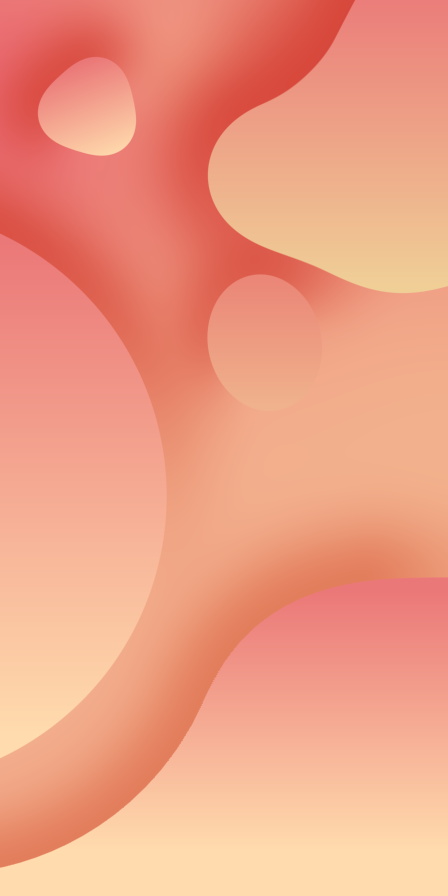
A Shadertoy shader for this background:

```glsl
// Soft coral paper-cut shapes with graded fills and warm shadows along their rims.
#define SHADOW_WIDTH 0.13
#define FILLET 0.168
#define HILL_STEPS 40
#define ROSE vec3(0.92, 0.47, 0.47)
#define CREAM vec3(1.00, 0.86, 0.68)
#define SAND vec3(0.94, 0.81, 0.59)
#define PEACH vec3(0.953, 0.685, 0.555)
#define RED_SHADE vec3(0.84, 0.27, 0.22)
#define ORANGE_SHADE vec3(0.88, 0.46, 0.33)

float smoothUnion(float a, float b) {
    float h = max(FILLET - abs(a - b), 0.0) / FILLET;
    return min(a, b) - 0.25 * FILLET * h * h;
}

float segmentDistance(vec2 p, vec2 a, vec2 b) {
    vec2 ab = b - a;
    return length(p - a - ab * clamp(dot(p - a, ab) / dot(ab, ab), 0.0, 1.0));
}

// Hill outline: a hollow arc on the left flowing into a rounded crest
float hillHeight(float x) {
    if (x < 0.456) {
        float dx = x + 0.138;
        return 0.695 - sqrt(0.4186 - dx * dx);
    }
    float u = max(1.0 - x, 0.0);
    return 0.711 - 1.31 * u * u * u - 27.0 * pow(u, 10.0);
}

float hillDistance(vec2 p) {
    float d = 10.0;
    vec2 a = vec2(-0.2, hillHeight(-0.2));
    for (int i = 1; i <= HILL_STEPS; i++) {
        float x = -0.2 + 1.4 * float(i) / float(HILL_STEPS);
        vec2 b = vec2(x, hillHeight(x));
        d = min(d, segmentDistance(p, a, b));
        a = b;
    }
    return p.y < hillHeight(p.x) ? -d : d;
}

// Lobed cloud in the upper right corner
float cloudDistance(vec2 p) {
    float lobe = length(p - vec2(0.612, 1.609)) - 0.148;
    float body = length(p - vec2(0.898, 1.609)) - 0.263;
    float shoulder = length(p - vec2(1.138, 1.8385)) - 0.38;
    return smoothUnion(smoothUnion(lobe, shoulder), body);
}

float pebbleDistance(vec2 q) {
    float angle = atan(q.y, q.x);
    return length(q) - 0.108 - 0.009 * cos(3.0 * angle - 3.8);
}

float eggDistance(vec2 q) {
    q /= vec2(0.1276, 0.152);
    return 0.138 * (length(q) - 1.0 + 0.04 * sin(2.0 * atan(q.y, q.x)));
}

float rimShadow(float d, float width) {
    d = max(d, 0.0) / width;
    return exp(-d * d);
}

// Stronger shade on the upper left of a small shape
float upperLeft(vec2 q) {
    return smoothstep(-0.7, 1.0, dot(q / max(length(q), 1e-4), vec2(-0.7, 0.7)));
}

float softGlow(vec2 p, vec2 center, float radius) {
    vec2 q = (p - center) / radius;
    return exp(-dot(q, q));
}

void paint(inout vec3 color, vec3 low, vec3 high, float t, float d, float pixel) {
    vec3 fill = mix(low, high, clamp(t, 0.0, 1.0));
    color = mix(color, fill, 1.0 - smoothstep(-pixel, pixel, d));
}

void mainImage(out vec4 fragColor, in vec2 fragCoord) {
    vec2 p = fragCoord / iResolution.xy * vec2(1.0, 2.0);
    float pixel = 0.8 / iResolution.x;
    vec2 pebbleP = p - vec2(0.2005, 1.758);
    vec2 eggP = p - vec2(0.591, 1.235);

    float disc = length(p - vec2(-0.275, 0.893)) - 0.647;
    float hill = hillDistance(p);
    float cloud = cloudDistance(p);
    float pebble = pebbleDistance(pebbleP);
    float egg = eggDistance(eggP);

    // Backdrop
    vec3 color = mix(PEACH, vec3(0.93, 0.55, 0.49), smoothstep(0.9, 1.65, p.y));
    color = mix(color, vec3(0.95, 0.70, 0.55), 0.7 * softGlow(p, vec2(1.0, 1.0), 0.4));
    color = mix(color, vec3(0.92, 0.41, 0.45), 0.95 * softGlow(p, vec2(-0.05, 1.78), 0.34));
    color = mix(color, vec3(0.96, 0.66, 0.56), 0.8 * softGlow(p, vec2(0.40, 1.87), 0.16));

    // Rim shadows, merged so overlaps stay soft
    float cloudFade = 1.0 - smoothstep(0.5, 0.95, p.x - 0.8 * (p.y - 1.35));
    float light = 1.0 - 0.85 * smoothstep(0.5, 1.6, p.y) * rimShadow(disc, 0.115);
    light *= 1.0 - 0.85 * (1.0 - 0.6 * smoothstep(0.8, 1.05, p.x)) * rimShadow(hill, SHADOW_WIDTH);
    light *= 1.0 - mix(0.55, 0.95, smoothstep(1.4, 1.85, p.y)) * cloudFade
        * rimShadow(cloud, SHADOW_WIDTH + 0.04 * smoothstep(1.6, 2.0, p.y));
    light *= 1.0 - 0.65 * upperLeft(eggP) * rimShadow(egg, 0.10);
    light *= 1.0 - 0.8 * upperLeft(pebbleP) * rimShadow(pebble, 0.10);
    vec3 shade = mix(ORANGE_SHADE, RED_SHADE, smoothstep(0.65, 1.6, p.y));
    color = mix(shade, color, light);

    // Graded shapes
    paint(color, CREAM, ROSE, (p.y - 0.36) / 1.1, disc, pixel);
    paint(color, CREAM, ROSE, (p.y - 0.10) / 0.58, hill, pixel);
    paint(color, SAND, ROSE, (p.y - 1.36) / 0.68, cloud, pixel);
    paint(color, vec3(0.94, 0.70, 0.55), vec3(0.92, 0.53, 0.47), (p.y - 1.09) / 0.28, egg, pixel);
    paint(color, CREAM, ROSE, 0.55 + dot(pebbleP, vec2(-1.6, 4.2)), pebble, pixel);
    fragColor = vec4(color, 1.0);
}
```
